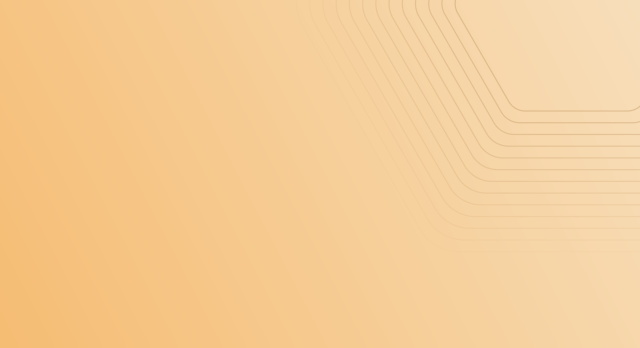
This background is drawn by a Shadertoy shader. Its source:

```glsl
const vec3 AMBER = vec3(0.962, 0.738, 0.450);
const vec3 CREAM = vec3(0.968, 0.872, 0.732);
const vec3 LINE_COLOR = vec3(0.79, 0.62, 0.41);

const vec2 GRADIENT_WEIGHTS = vec2(0.78, 0.22);

const vec2 HEX_CENTER = vec2(0.9005, 0.990);  // fraction of the canvas
const int RING_COUNT = 13;
const float INNER_APOTHEM = 0.309;            // in canvas heights
const float RING_SPACING = 0.0337;
const float CORNER_RATIO = 0.18;              // corner radius / apothem
const float LINE_WIDTH = 0.0036;
const float INNER_OPACITY = 0.46;
const float OUTER_OPACITY = 0.05;

// Signed distance to a regular hexagon with horizontal top and bottom
float hexagonDistance(vec2 p, float apothem) {
    const vec3 k = vec3(-0.866025, 0.5, 0.57735);
    p = abs(p);
    p -= 2.0 * min(dot(k.xy, p), 0.0) * k.xy;
    p -= vec2(clamp(p.x, -k.z * apothem, k.z * apothem), apothem);
    return length(p) * sign(p.y);
}

float roundedHexagonDistance(vec2 p, float apothem) {
    float radius = CORNER_RATIO * apothem;
    return hexagonDistance(p, apothem - radius) - radius;
}

// Antialiased stroke that keeps its weight when thinner than a pixel
float strokeCoverage(float dist, float pixel) {
    float halfWidth = 0.5 * LINE_WIDTH;
    float outer = clamp((dist + halfWidth) / pixel + 0.5, 0.0, 1.0);
    float inner = clamp((dist - halfWidth) / pixel + 0.5, 0.0, 1.0);
    return outer - inner;
}

void mainImage(out vec4 fragColor, in vec2 fragCoord) {
    vec2 uv = fragCoord / iResolution.xy;
    float pixel = 1.0 / iResolution.y;

    // Diagonal background gradient
    vec3 color = mix(AMBER, CREAM, dot(uv, GRADIENT_WEIGHTS));

    // Concentric hexagon outlines, fading outwards
    vec2 p = (uv - HEX_CENTER) * vec2(iResolution.x / iResolution.y, 1.0);
    for (int i = 0; i < RING_COUNT; i++) {
        float ring = float(i);
        float dist = roundedHexagonDistance(p, INNER_APOTHEM + ring * RING_SPACING);
        float opacity = mix(INNER_OPACITY, OUTER_OPACITY, ring / float(RING_COUNT - 1));
        color = mix(color, LINE_COLOR, opacity * strokeCoverage(dist, pixel));
    }

    fragColor = vec4(color, 1.0);
}
```
